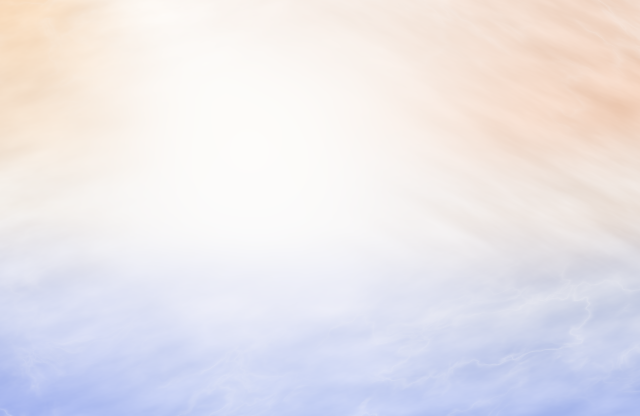
Write a Shadertoy shader that draws this background.

```glsl
float hash(vec2 p) {
    return fract(sin(dot(p, vec2(127.1, 311.7))) * 43758.5453);
}

float valueNoise(vec2 p) {
    vec2 cell = floor(p);
    vec2 f = fract(p);
    f = f * f * (3.0 - 2.0 * f);
    float low = mix(hash(cell), hash(cell + vec2(1.0, 0.0)), f.x);
    float high = mix(hash(cell + vec2(0.0, 1.0)), hash(cell + 1.0), f.x);
    return mix(low, high, f.y);
}

mat2 rotation(float angle) {
    float c = cos(angle), s = sin(angle);
    return mat2(c, -s, s, c);
}

float fbm(vec2 p) {
    float sum = 0.0, weight = 0.5;
    for (int i = 0; i < 5; i++) {
        sum += weight * valueNoise(p);
        p = rotation(0.35) * p * 2.03 + 17.3;
        weight *= 0.5;
    }
    return sum / 0.96875;
}

// Thin bright strands along the zero lines of warped noise
float strands(vec2 p, float warp) {
    vec2 bend = vec2(fbm(p * 0.6 + 4.1), fbm(p * 0.6 + 9.7)) - 0.5;
    float ridge = 1.0 - abs(2.0 * fbm(p + warp * bend) - 1.0);
    return pow(ridge, 7.0);
}

// Noise coordinates stretched along a direction
vec2 grain(vec2 p, float angle, vec2 frequency) {
    return rotation(angle) * p * frequency;
}

// Five colours at equal heights, bottom to top
vec3 ramp(float y, vec3 a, vec3 b, vec3 c, vec3 d, vec3 e) {
    float t = clamp(y, 0.0, 1.0) * 4.0;
    vec3 color = mix(a, b, clamp(t, 0.0, 1.0));
    color = mix(color, c, smoothstep(0.0, 1.0, t - 1.0));
    color = mix(color, d, smoothstep(0.0, 1.0, t - 2.0));
    return mix(color, e, smoothstep(0.0, 1.0, t - 3.0));
}

float segmentDistance(vec2 p, vec2 a, vec2 b) {
    vec2 along = b - a;
    float t = clamp(dot(p - a, along) / dot(along, along), 0.0, 1.0);
    return length(p - a - along * t);
}

float glow(float dist, float radius) {
    return exp(-dist * dist / (radius * radius));
}

vec3 skyAndIce(vec2 uv) {
    vec3 left = ramp(uv.y, vec3(0.66, 0.72, 0.94), vec3(0.82, 0.845, 0.945),
        vec3(0.95, 0.93, 0.91), vec3(0.96, 0.88, 0.80), vec3(0.97, 0.855, 0.735));
    vec3 middle = ramp(uv.y, vec3(0.74, 0.79, 0.95), vec3(0.895, 0.905, 0.965),
        vec3(0.97, 0.97, 0.98), vec3(0.98, 0.965, 0.955), vec3(0.97, 0.935, 0.91));
    vec3 right = ramp(uv.y, vec3(0.67, 0.73, 0.93), vec3(0.81, 0.83, 0.90),
        vec3(0.92, 0.875, 0.845), vec3(0.95, 0.825, 0.745), vec3(0.94, 0.83, 0.76));
    vec3 color = mix(left, middle, smoothstep(0.0, 0.36, uv.x));
    return mix(color, right, smoothstep(0.42, 1.02, uv.x));
}

void mainImage(out vec4 fragColor, in vec2 fragCoord) {
    vec2 uv = fragCoord / iResolution.xy;
    vec2 p = fragCoord / iResolution.y;

    // Uneven blending of the colour bands
    vec2 drift = vec2(fbm(p * 3.0), fbm(p * vec2(2.5, 4.0) + 31.0)) - 0.5;
    vec3 color = skyAndIce(uv + drift * vec2(0.06, 0.09));

    // Diagonal beam opening into a wide central light
    float beam = glow(segmentDistance(p, vec2(0.30, 1.08), vec2(0.60, 0.68)), 0.14);
    float core = glow(length((p - vec2(0.60, 0.61)) * vec2(0.8, 1.0)), 0.27);
    float light = 1.0 - (1.0 - 0.65 * beam) * (1.0 - 0.85 * core);
    color = mix(color, vec3(0.992, 0.988, 0.98), light);

    // Brushed texture: falling at upper right, rising elsewhere
    float upper = smoothstep(0.25, 0.5, uv.y);
    float rightSide = upper * smoothstep(0.35, 0.6, uv.x);
    float falling = fbm(grain(p, -0.45, vec2(5.0, 22.0)));
    float rising = fbm(grain(p, 0.25, vec2(7.0, 18.0)));
    float brush = mix(rising, falling, rightSide) - 0.5;
    float edge = smoothstep(0.12, 0.65, length((uv - vec2(0.40, 0.62)) * vec2(1.1, 0.9)));
    vec3 shade = mix(vec3(0.17, 0.14, 0.06), vec3(0.09, 0.14, 0.18), upper);
    color += shade * brush * edge;

    // Pale frost strands
    float fallingFrost = strands(grain(p, -0.5, vec2(5.0, 13.0)), 1.5);
    float risingFrost = strands(grain(p, 0.35, vec2(7.0, 12.0)), 2.2);
    float frost = mix(risingFrost, fallingFrost, rightSide);
    float patches = smoothstep(0.35, 0.65, fbm(p * 4.0 + 53.0));
    color = mix(color, vec3(0.97, 0.965, 0.965), 0.32 * frost * patches * edge);

    fragColor = vec4(clamp(color, 0.0, 1.0), 1.0);
}
```
